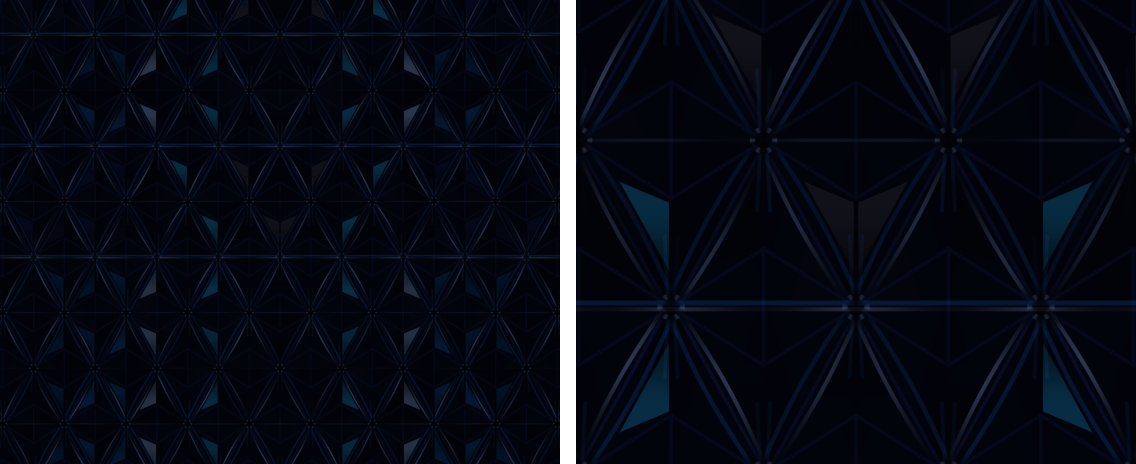
Left: the whole. Right: its middle third, enlarged.
This pattern is drawn by a WebGL 2 fragment shader. Its source:

```glsl
#version 300 es
precision highp float;
// Dark bevelled glass triangles, mirrored left to right, with lit teal and silver facets.
uniform vec2 u_resolution;
out vec4 fragColor;

const vec2 REPEATS = vec2(9.09, 8.346);  // triangles across, rows down
const float TOP_ROW = 0.623;             // rows above the first line of nodes
const float ROW_H = 0.902;               // row height in triangle widths

const vec3 INK = vec3(0.008, 0.012, 0.036);
const vec3 NAVY = vec3(0.018, 0.035, 0.11);
const vec3 BLUE = vec3(0.015, 0.085, 0.18);
const vec3 TEAL = vec3(0.025, 0.165, 0.25);
const vec3 STEEL = vec3(0.17, 0.21, 0.29);
const vec3 PLUM = vec3(0.065, 0.065, 0.10);

float hash(vec2 p) {
  return fract(sin(dot(p, vec2(127.1, 311.7))) * 43758.5453);
}

float stroke(float d, float halfWidth, float aa) {
  return 1.0 - smoothstep(halfWidth - aa, halfWidth + aa, abs(d));
}

float segment(vec2 p, vec2 a, vec2 b) {
  vec2 ab = b - a;
  return length(p - a - ab * clamp(dot(p - a, ab) / dot(ab, ab), 0.0, 1.0));
}

// Colour of the lit facet in half column k (from the centre) of a band.
vec3 facetTint(float k, float band) {
  bool shifted = band < 0.0 || band == 2.0 || band == 3.0;
  float focus = (shifted && band != 3.0) ? 3.0 : 2.0;
  float chance = hash(vec2(k, band));
  if (k == focus) return TEAL * (0.85 + 0.25 * chance);
  if (shifted) {
    if (k == focus - 2.0) return PLUM;
    return k > 4.0 ? NAVY * (0.4 + 0.7 * chance) : INK;
  }
  if (k == 4.0) return STEEL * (0.85 + 0.2 * chance);
  if (k == 5.0 || k == 6.0) return BLUE * (0.75 + 0.4 * chance);
  if (k == 7.0) return band > 3.0 ? BLUE * 0.8 : BLUE * 0.3;
  return INK * 1.2;
}

// Kite between the centre line and the bevelled edge of a triangle.
float facetMask(vec2 p, float edge, float aa) {
  float d = max(max(0.012 - p.x, edge + 0.085), p.y - 0.56 - 0.42 * p.x);
  return 1.0 - smoothstep(-aa, aa, d);
}

// Bright and dim reflections running along a diagonal edge.
vec3 bevel(float edge, float along, vec2 id, float aa) {
  float ends = smoothstep(0.04, 0.16, along) * smoothstep(0.04, 0.16, 1.0 - along);
  float side = hash(id + 3.0) < 0.5 ? -1.0 : 1.0;
  float peak = mix(0.25, 0.75, hash(id + 5.0));
  float offset = (along - peak) * 3.2;
  float sheen = exp(-offset * offset);
  float gap = 0.028 + 0.03 * sin(3.1416 * along);
  vec3 light = STEEL * 0.85 * sheen * stroke(edge - side * gap, 0.011, aa);
  light += BLUE * 0.75 * stroke(edge + side * gap, 0.012, aa);
  light += NAVY * 0.9 * stroke(edge - side * 0.014, 0.009, aa);
  return light * ends * (0.55 + 0.6 * hash(id + 9.0));
}

// Horizontal edge: strong double streaks on some rows, hairlines on others.
vec3 rowStreak(float d, float row, float x, float aa) {
  bool strong = mod(row, 2.0) == 0.0 && row < 5.0;
  float shade = 0.6 + 0.4 * sin(x * 6.2832 + hash(vec2(row, floor(x))) * 3.0);
  if (!strong) {
    float level = (row == 1.0 || row == 6.0) ? 0.15 : 0.55;
    return mix(NAVY, STEEL, 0.35) * level * shade * stroke(d, 0.009, aa);
  }
  vec3 light = STEEL * 0.65 * shade * stroke(d - 0.012, 0.011, aa);
  return light + BLUE * 0.9 * stroke(d + 0.022, 0.013, aa);
}

// Small chipped glints around each node.
float glint(vec2 p, float aa) {
  float spokes = pow(abs(cos(3.0 * atan(p.y, p.x))), 6.0);
  return stroke(length(p) - 0.06, 0.014, aa) * spokes;
}

void main() {
  vec2 uv = gl_FragCoord.xy / u_resolution;
  vec2 cell = vec2(abs(uv.x - 0.5) * REPEATS.x, (1.0 - uv.y) * REPEATS.y - TOP_ROW);
  float aa = 0.75 * REPEATS.x / u_resolution.x;

  // Each half column of a band holds one diagonal, from node a to node b.
  float k = floor(2.0 * cell.x);
  float band = floor(cell.y);
  float t = fract(cell.y);
  if (mod(k + band, 2.0) > 0.5) t = 1.0 - t;
  vec2 p = vec2(cell.x - 0.5 * k, t * ROW_H);
  vec2 b = vec2(0.5, ROW_H);
  vec2 dir = normalize(b);
  float edge = p.x * dir.y - p.y * dir.x;
  float along = dot(p, dir) / length(b);
  vec2 q = edge > 0.0 ? b - p : p;
  vec2 middle = vec2(0.0, ROW_H * 0.65);
  vec2 id = vec2(k, band);

  // Glass body and lit facets.
  float body = hash(id + (edge > 0.0 ? 17.0 : 31.0));
  vec3 color = INK + NAVY * 0.13 * body * smoothstep(0.0, 0.5, q.x + 0.3 * q.y);
  vec3 tint = facetTint(k, band) * mix(0.5, 1.0, smoothstep(0.2, 0.55, p.y));
  color = mix(color, tint, facetMask(p, edge, aa));

  // Inner creases, short spikes at the nodes, then the edges.
  float crease = min(segment(q, middle, b), segment(q, middle, vec2(0.0, ROW_H)));
  color += NAVY * 0.5 * stroke(crease, 0.009, aa);
  float spike = segment(q, vec2(0.02, 0.08), vec2(0.035, 0.38));
  color += BLUE * 0.5 * body * stroke(spike, 0.01, aa);
  color += bevel(edge, along, id, aa);
  float row = floor(cell.y + 0.5);
  color += rowStreak((cell.y - row) * ROW_H, row, cell.x, aa);

  // Dark hubs with glints.
  float hub = min(length(p), length(p - b));
  color *= mix(0.35, 1.0, smoothstep(0.02, 0.07, hub));
  color += STEEL * 0.6 * (glint(p, aa) + glint(p - b, aa));
  fragColor = vec4(color, 1.0);
}
```
